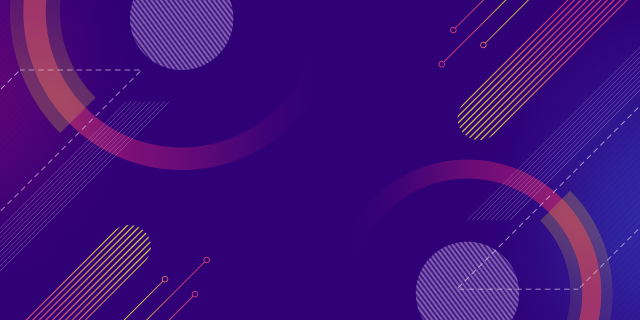
Give the GLSL for this background, as a WebGL 1 fragment shader.

```glsl
precision highp float;
uniform vec2 u_resolution;

#define VIEW_HEIGHT 3.84
#define BASE vec3(0.190, 0.0, 0.467)
#define PLUM vec3(0.38, 0.02, 0.46)
#define BLUE vec3(0.19, 0.17, 0.66)
#define MAGENTA vec3(0.49, 0.06, 0.47)
#define PINK vec3(0.88, 0.25, 0.47)
#define CORAL vec3(0.60, 0.14, 0.44)
#define YELLOW vec3(0.93, 0.82, 0.29)
#define OCHRE vec3(0.78, 0.62, 0.28)
#define LILAC vec3(0.70, 0.60, 0.83)
#define STROKE 0.005

float unit; // size of one sample in view units

// Coverage of a signed distance
float fill(float d) {
  return clamp(0.5 - d / unit, 0.0, 1.0);
}

// Coverage of parallel lines with a given spacing and half width
float stripes(float x, float spacing, float halfWidth) {
  return fill(abs(fract(x / spacing) - 0.5) * spacing - halfWidth);
}

float band(float r, float inner, float outer) {
  return fill(abs(r - 0.5 * (inner + outer)) - 0.5 * (outer - inner));
}

// Distance across a rising diagonal through the origin
float across(vec2 q) {
  return (q.x + q.y) * 0.70711;
}

// Distance along that diagonal, positive to the upper right
float along(vec2 q) {
  return (q.x - q.y) * 0.70711;
}

float dashes(float x) {
  return stripes(x, 0.115, 0.034);
}

vec3 backdrop(vec2 p) {
  float grain = 0.93 + 0.07 * cos(across(p) * 110.0);
  float left = 1.0 - smoothstep(0.0, 2.2, length((p - vec2(-0.3, 1.0)) * vec2(1.1, 0.85)));
  float right = 1.0 - smoothstep(0.0, 2.6, length((p - vec2(7.95, 2.65)) * vec2(1.15, 0.9)));
  vec3 col = mix(BASE, PLUM, left * grain);
  return mix(col, BLUE, right * grain);
}

// Fading ring with a wider translucent sector
vec3 ring(vec3 col, vec2 q) {
  float r = length(q);
  float fade = 1.0 - smoothstep(-0.9, 1.75, q.x);
  vec3 tint = mix(CORAL, MAGENTA, smoothstep(-1.6, -0.5, q.x));
  col = mix(col, tint, band(r, 1.63, 1.90) * fade);
  float sector = band(r, 1.46, 2.06) * fill(across(q));
  return mix(col, OCHRE, sector * mix(0.14, 0.30, smoothstep(-0.2, 1.2, q.y)));
}

// Horizontal dashed line with a diagonal at each end
float dashedPath(vec2 q) {
  float level = fill(abs(q.y) - STROKE) * fill(abs(q.x + 0.73) - 0.73) * dashes(q.x);
  float lower = fill(abs(across(q)) - STROKE) * fill(-q.y);
  vec2 e = q + vec2(1.46, 0.0);
  float upper = fill(abs(across(e)) - STROKE) * fill(-e.y);
  return max(level, max(lower, upper) * dashes(along(q)));
}

// Sheaf of thin diagonals below a level edge
float sheaf(vec2 q) {
  float x = q.x + q.y;
  return stripes(x + 0.0283, 0.0567, 0.004) * fill(-q.y) * fill(abs(x - 0.255) - 0.28);
}

// Striped capsule running off to the upper right
vec3 capsule(vec3 col, vec2 q) {
  float t = along(q);
  float d = length(vec2(across(q), min(t, 0.0))) - 0.26;
  vec3 tint = mix(YELLOW, PINK, smoothstep(-0.2, 1.7, t));
  return mix(col, tint, 0.9 * stripes(across(q), 0.056, 0.0075) * fill(d));
}

// Diagonal line starting from a small open circle
float pin(vec2 q) {
  float radius = 0.033;
  float circle = fill(abs(length(q) - radius) - STROKE);
  return max(circle, fill(abs(across(q)) - STROKE) * fill(radius - along(q)));
}

void main() {
  unit = VIEW_HEIGHT / u_resolution.y;
  vec2 p = vec2(gl_FragCoord.x, u_resolution.y - gl_FragCoord.y) * unit;
  vec3 col = backdrop(p);

  // Each group appears twice, the second time turned by half
  for (int i = 0; i < 2; i++) {
    float k = float(i);
    float turn = 1.0 - 2.0 * k;

    // Disc of falling stripes
    vec2 disc = p - mix(vec2(2.18, 0.22), vec2(5.61, 3.52), k);
    float hatch = stripes(dot(disc, vec2(0.80, -0.60)), 0.046, 0.0115);
    col = mix(col, LILAC, mix(0.16, 0.62, hatch) * fill(length(disc) - 0.62));

    vec2 hub = mix(vec2(2.18, 0.14), vec2(5.61, 3.52), k);
    col = ring(col, turn * (p - hub) / mix(1.0, 0.845, k));

    vec2 edge = mix(vec2(1.52, 1.22), vec2(6.12, 2.64), k);
    col = mix(col, LILAC, 0.5 * sheaf(turn * (p - edge)));

    vec2 corner = mix(vec2(1.70, 0.84), vec2(5.48, 3.47), k);
    col = mix(col, vec3(0.90, 0.82, 0.93), 0.75 * dashedPath(turn * (p - corner)));

    vec2 cap = mix(vec2(5.75, 1.42), vec2(1.55, 2.96), k);
    col = capsule(col, turn * (p - cap));

    vec2 q = turn * (p - mix(vec2(5.30, 0.77), vec2(2.48, 3.12), k));
    float pins = max(pin(q), max(pin(q - vec2(0.14, -0.41)), pin(q - vec2(0.50, -0.23))));
    col = mix(col, mix(PINK, YELLOW, smoothstep(0.3, 0.8, q.x)), pins);
  }

  gl_FragColor = vec4(col, 1.0);
}
```
